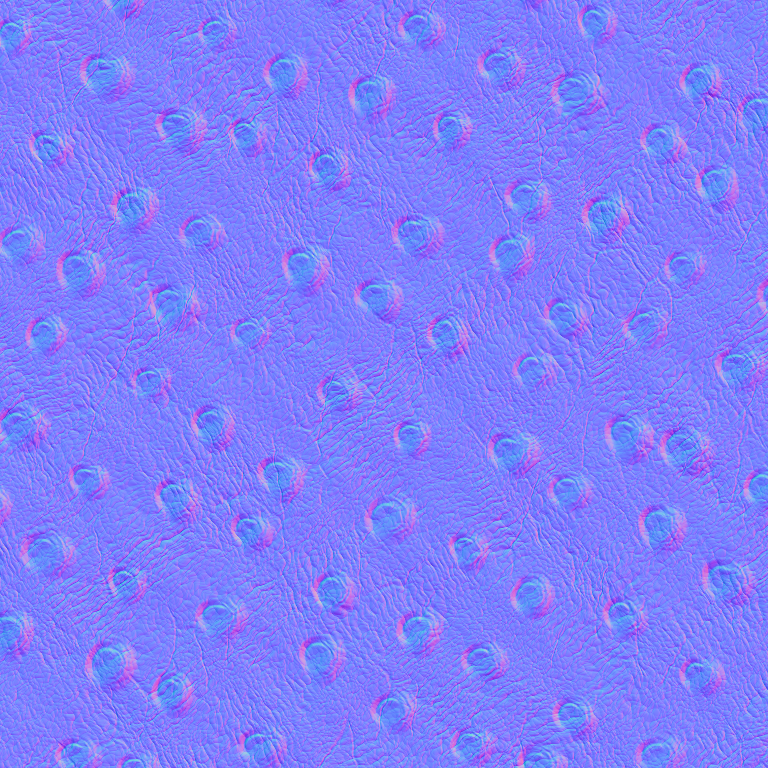
Write a WebGL 2 fragment shader that draws this texture map.

```glsl
#version 300 es
precision highp float;

uniform vec2 u_resolution;
out vec4 fragColor;

// Quill bumps
const float BUMP_SPACING = 0.116;
const float BUMP_JITTER = 0.38;
const float BUMP_RADIUS = 0.0160;
const float LATTICE_ANGLE = 0.45;
const vec2 BUMP_TILT = vec2(0.34, -0.10);
const float BUMP_SINK = -0.0007;
const float RIM_HEIGHT = 0.0023;
const vec2 RIM_SIDE = vec2(-0.5, 0.86);
const vec2 TAIL_SIDE = vec2(0.9, -0.4);
const float FOLD_HEIGHT = 0.00035;
const float FOLD_FREQUENCY = 760.0;

// Skin grain
const vec2 WRINKLE_SCALE = vec2(50.0, 165.0);
const float WRINKLE_HEIGHT = 0.0018;
const float WRINKLE_ANGLE_A = 0.60;
const float WRINKLE_ANGLE_B = 1.95;
const float PORE_SCALE = 205.0;
const float PORE_HEIGHT = 0.0008;
const vec2 CREASE_SCALE = vec2(21.0, 8.0);
const float CREASE_DEPTH = 0.0008;
const float SWELL_HEIGHT = 0.0010;

// Normal encoding
const float SAMPLE_STEP = 0.0012;
const float SLOPE_SKEW = 1.4;
const float SKEW_CENTRE = 0.028;

vec2 hash2(vec2 p) {
    vec3 q = fract(p.xyx * vec3(0.1031, 0.1030, 0.0973));
    q += dot(q, q.yzx + 33.33);
    return fract((q.xx + q.yz) * q.zy);
}

mat2 rotation(float a) {
    float c = cos(a), s = sin(a);
    return mat2(c, s, -s, c);
}

// Distances to the nearest and second nearest cell points
vec2 cellular(vec2 p) {
    vec2 id = floor(p), f = p - id;
    vec2 nearest = vec2(8.0);
    for (int y = -1; y <= 1; y++)
    for (int x = -1; x <= 1; x++) {
        vec2 cell = vec2(x, y);
        vec2 d = cell + hash2(id + cell) - f;
        float dist = dot(d, d);
        nearest.y = min(nearest.y, max(nearest.x, dist));
        nearest.x = min(nearest.x, dist);
    }
    return sqrt(nearest);
}

// Layered sines, roughly -1 to 1
float waves(vec2 p) {
    float s = sin(p.x + 1.7 * sin(0.7 * p.y + 1.0));
    s += sin(1.3 * p.y - 0.6 * p.x + 1.4 * sin(1.1 * p.x));
    s += 0.6 * sin(2.3 * p.x + 1.9 * p.y + 2.0);
    return s / 2.2;
}

// Elongated cells running along one angle
float wrinkles(vec2 p, float angle) {
    float d = cellular(p * rotation(angle) * WRINKLE_SCALE + 200.0).x;
    return -d * d;
}

// One tilted disc with a thin upper rim, a soft tail and folds at its right
float bump(vec2 d, vec2 seed) {
    float radius = BUMP_RADIUS * (0.82 + 0.28 * seed.x);
    float angle = atan(d.y, d.x);
    float wobble = 1.0 + 0.06 * sin(2.0 * angle + 6.0 * seed.y) + 0.03 * sin(3.0 * angle + 9.0 * seed.x);
    float dist = length(d);
    float r = dist / (radius * wobble);
    vec2 side = d / max(dist, 1e-5);

    float reach = mix(1.65, 2.5, smoothstep(-0.5, 0.9, dot(side, TAIL_SIDE)));
    float disc = 1.0 - smoothstep(0.8, reach, r);
    float h = disc * (BUMP_SINK + dot(d, BUMP_TILT) * (0.75 + 0.4 * seed.y));

    float rimMask = smoothstep(-0.1, 0.8, dot(side, RIM_SIDE));
    h += RIM_HEIGHT * rimMask * smoothstep(0.1, 0.85, r) * (1.0 - smoothstep(0.84, 1.12, r));

    float foldMask = smoothstep(0.8, 1.2, r) * (1.0 - smoothstep(1.4, 2.9, r));
    foldMask *= smoothstep(-0.2, 0.7, side.x);
    h += FOLD_HEIGHT * foldMask * sin(dist * FOLD_FREQUENCY + 2.0 * waves(d * 190.0 + 20.0 * seed));
    return h;
}

float bumps(vec2 p) {
    mat2 turn = rotation(LATTICE_ANGLE);
    vec2 q = turn * p / BUMP_SPACING + 40.0;
    vec2 id = floor(q);
    float h = 0.0;
    for (int y = -1; y <= 1; y++)
    for (int x = -1; x <= 1; x++) {
        vec2 cell = id + vec2(x, y);
        vec2 centre = cell + 0.5 + BUMP_JITTER * (hash2(cell) - 0.5);
        h += bump((q - centre) * BUMP_SPACING * turn, hash2(cell + 71.0));
    }
    return h;
}

float skinHeight(vec2 p) {
    vec2 warped = p + 0.010 * vec2(waves(p * 19.0), waves(p.yx * 17.0 + 5.0));
    vec2 ragged = warped + 0.0022 * vec2(waves(p * 150.0), waves(p.yx * 130.0));
    float blend = smoothstep(-0.35, 0.35, waves(p * 14.0 + 3.0));
    float strength = mix(0.45, 1.15, smoothstep(-0.6, 0.6, waves(p.yx * 23.0 + 8.0)));
    float grain = mix(wrinkles(ragged, WRINKLE_ANGLE_A), wrinkles(ragged, WRINKLE_ANGLE_B), blend);

    float pore = cellular(ragged * PORE_SCALE + 300.0).x;

    vec2 edge = cellular(rotation(0.15) * ragged * CREASE_SCALE + 90.0);
    float crease = 1.0 - smoothstep(0.0, 0.08, edge.y - edge.x);
    crease *= smoothstep(0.0, 0.5, waves(p * 21.0 + 11.0));

    return bumps(p) + WRINKLE_HEIGHT * strength * grain - PORE_HEIGHT * pore * pore
        - CREASE_DEPTH * crease + SWELL_HEIGHT * waves(p * 32.0);
}

void main() {
    vec2 p = gl_FragCoord.xy / min(u_resolution.x, u_resolution.y);
    float h = skinHeight(p);
    vec2 slope = vec2(h - skinHeight(p + vec2(SAMPLE_STEP, 0.0)),
                      h - skinHeight(p + vec2(0.0, SAMPLE_STEP))) / SAMPLE_STEP;
    slope.x += SLOPE_SKEW * min(slope.x * slope.x, 0.1) - SKEW_CENTRE;
    vec3 normal = normalize(vec3(slope, 1.0));
    fragColor = vec4(0.5 + 0.5 * normal, 1.0);
}
```
